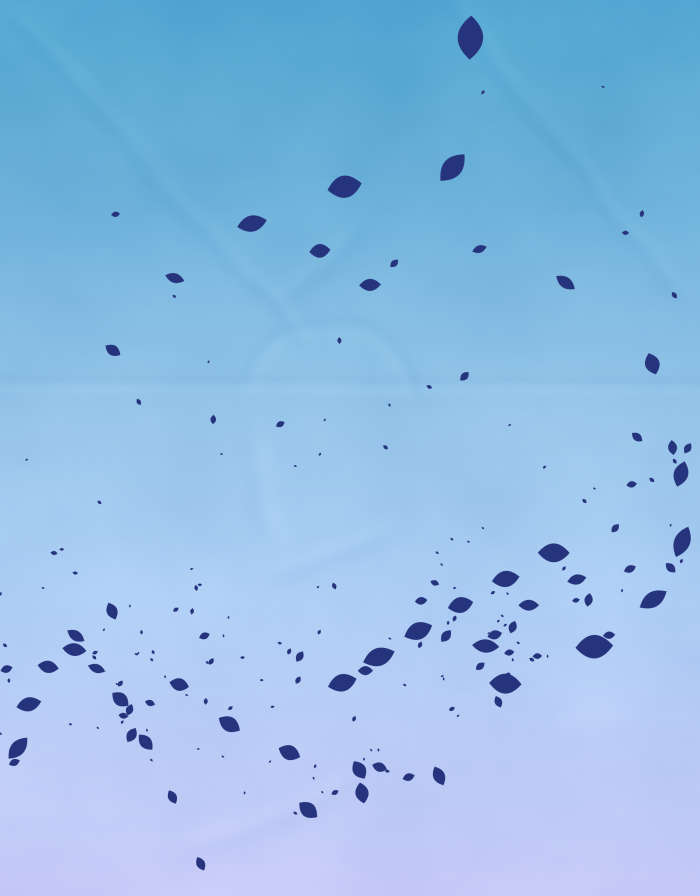
Write a Shadertoy shader that draws this background.

```glsl
const float ASPECT = 0.78125;
const vec3 SKY_TOP = vec3(0.33, 0.655, 0.825);
const vec3 SKY_HIGH = vec3(0.41, 0.69, 0.85);
const vec3 SKY_MID = vec3(0.59, 0.77, 0.915);
const vec3 SKY_LOW = vec3(0.68, 0.81, 0.96);
const vec3 SKY_BASE = vec3(0.78, 0.79, 0.97);
const vec3 INK = vec3(0.15, 0.20, 0.49);

vec3 hash3(vec2 p) {
    vec3 q = fract(p.xyx * vec3(0.1031, 0.1030, 0.0973));
    q += dot(q, q.yxz + 33.33);
    return fract((q.xxy + q.yzz) * q.zyx);
}

float noise(vec2 p) {
    vec2 i = floor(p), f = fract(p);
    f = f * f * (3.0 - 2.0 * f);
    float low = mix(hash3(i).x, hash3(i + vec2(1, 0)).x, f.x);
    float high = mix(hash3(i + vec2(0, 1)).x, hash3(i + vec2(1, 1)).x, f.x);
    return mix(low, high, f.y);
}

float fbm(vec2 p) {
    float sum = 0.0, amp = 0.5;
    for (int i = 0; i < 5; i++) {
        sum += amp * noise(p);
        p = mat2(0.8, 0.6, -0.6, 0.8) * p * 2.1 + 7.3;
        amp *= 0.5;
    }
    return sum;
}

float ramp(float a, float b, float x) {
    return clamp((x - a) / (b - a), 0.0, 1.0);
}

vec3 sky(float y) {
    vec3 col = mix(SKY_BASE, SKY_LOW, ramp(0.0, 0.34, y));
    col = mix(col, SKY_MID, ramp(0.34, 0.54, y));
    col = mix(col, SKY_HIGH, ramp(0.54, 0.81, y));
    return mix(col, SKY_TOP, ramp(0.81, 1.0, y));
}

// Light on one side of a fold, shade on the other
float ridge(float s, float width) {
    s /= width;
    return s * exp(-s * s);
}

float crease(vec2 p, vec2 a, vec2 b, float width) {
    vec2 dir = normalize(b - a);
    float along = dot(p - a, dir), len = length(b - a);
    float fade = smoothstep(-0.02, 0.05, along) * smoothstep(len + 0.02, len - 0.05, along);
    return ridge(dot(p - a, vec2(-dir.y, dir.x)), width) * fade;
}

float paper(vec2 p) {
    float grain = fbm(p * 9.0) - 0.48;
    vec2 q = p + 0.018 * (vec2(noise(p * 14.0), noise(p * 14.0 + 40.0)) - 0.5);
    float folds = crease(q, vec2(0.0, 1.0), vec2(0.35, 0.61), 0.012);
    folds += crease(q, vec2(0.50, 1.0), vec2(0.77, 0.66), 0.012);
    folds -= crease(p, vec2(-0.1, 0.572), vec2(0.9, 0.569), 0.008);
    folds += crease(q, vec2(0.273, 0.52), vec2(0.31, 0.385), 0.014);
    folds += crease(q, vec2(0.29, 0.345), vec2(0.45, 0.42), 0.012);
    folds += crease(q, vec2(0.29, 0.65), vec2(0.41, 0.75), 0.014);
    folds += crease(q, vec2(0.20, 0.04), vec2(0.40, 0.14), 0.012);
    vec2 arc = q - vec2(0.365, 0.538);
    folds -= ridge(length(arc) - 0.10, 0.010) * smoothstep(0.0, 0.06, arc.y);
    return 0.07 * grain + 0.035 * folds;
}

// Pointed oval, size = half length and half width
float leaf(vec2 p, vec2 center, vec2 size, float angle) {
    p -= center;
    float c = cos(angle), s = sin(angle);
    p = abs(vec2(c * p.x + s * p.y, c * p.y - s * p.x));
    float x = p.x / size.x;
    float slope = 2.0 * size.y * x / size.x;
    return (p.y - size.y * (1.0 - x * x)) / sqrt(1.0 + slope * slope);
}

// Leaves along a quadratic curve; size and angle run from start to end
float leafArc(vec2 p, vec2 a, vec2 c, vec2 b, int count, vec2 size, vec2 angle) {
    float d = 1.0;
    for (int i = 0; i < count; i++) {
        float t = float(i) / float(count - 1);
        vec3 h = hash3(vec2(float(i) + 3.0, a.x * 91.0 + a.y * 57.0));
        vec2 center = mix(mix(a, c, t), mix(c, b, t), t);
        float len = mix(size.x, size.y, t) * mix(0.8, 1.15, h.x);
        float turn = mix(angle.x, angle.y, t) + 0.5 * (h.y - 0.5);
        d = min(d, leaf(p, center, len * vec2(1.0, mix(0.48, 0.65, h.z)), turn));
    }
    return d;
}

// Specks gathered around a band, or thinly spread above it
float scatter(vec2 p, int count, float spread, float lift, float maxSize, float seed) {
    float d = 1.0;
    for (int i = 0; i < count; i++) {
        vec3 h = hash3(vec2(float(i) + 1.0, seed));
        vec3 k = hash3(vec2(float(i) + 1.0, seed + 17.0));
        float x = ASPECT * h.x;
        float band = 0.235 + 0.19 * smoothstep(0.35, 0.76, x) + 0.04 * smoothstep(0.3, 0.0, x);
        float y = band + lift + spread * (h.y + h.z - 1.0);
        float len = mix(0.0016, maxSize, k.x * k.x * k.x);
        d = min(d, leaf(p, vec2(x, y), len * vec2(1.0, 0.6), 3.14 * k.y));
    }
    return d;
}

void mainImage(out vec4 fragColor, in vec2 fragCoord) {
    vec2 p = fragCoord / iResolution.y;
    vec3 col = sky(p.y) + paper(p) * vec3(1.0, 0.8, 0.5);

    // Airy upper drifts
    float d = leafArc(p, vec2(0.525, 0.958), vec2(0.53, 0.93), vec2(0.539, 0.897), 2, vec2(0.022, 0.003), vec2(1.4, 1.0));
    d = min(d, leafArc(p, vec2(0.505, 0.813), vec2(0.247, 0.79), vec2(0.126, 0.609), 5, vec2(0.019, 0.012), vec2(0.7, -0.6)));
    d = min(d, leafArc(p, vec2(0.357, 0.720), vec2(0.385, 0.70), vec2(0.413, 0.682), 2, vec2(0.013, 0.013), vec2(0.1, -0.2)));
    d = min(d, leafArc(p, vec2(0.440, 0.706), vec2(0.582, 0.77), vec2(0.728, 0.594), 4, vec2(0.007, 0.014), vec2(0.8, -1.2)));

    // Dense lower sweeps
    d = min(d, leafArc(p, vec2(0.382, 0.238), vec2(0.48, 0.31), vec2(0.618, 0.383), 6, vec2(0.016, 0.018), vec2(0.3, 0.1)));
    d = min(d, leafArc(p, vec2(0.564, 0.237), vec2(0.796, 0.308), vec2(0.760, 0.471), 5, vec2(0.022, 0.015), vec2(-0.2, 1.4)));
    d = min(d, leafArc(p, vec2(0.542, 0.279), vec2(0.61, 0.36), vec2(0.703, 0.365), 4, vec2(0.017, 0.008), vec2(0.0, 0.6)));
    d = min(d, leafArc(p, vec2(0.020, 0.165), vec2(0.035, 0.27), vec2(0.125, 0.318), 5, vec2(0.015, 0.010), vec2(1.0, -1.2)));
    d = min(d, leafArc(p, vec2(0.083, 0.275), vec2(0.143, 0.239), vec2(0.224, 0.036), 6, vec2(0.013, 0.009), vec2(0.1, -1.3)));
    d = min(d, leafArc(p, vec2(0.200, 0.236), vec2(0.301, 0.135), vec2(0.490, 0.134), 5, vec2(0.012, 0.013), vec2(-0.2, -1.0)));
    d = min(d, leafArc(p, vec2(0.344, 0.096), vec2(0.37, 0.10), vec2(0.404, 0.115), 2, vec2(0.015, 0.012), vec2(-0.7, -1.2)));

    // Loose specks
    d = min(d, scatter(p, 130, 0.16, 0.0, 0.009, 5.0));
    d = min(d, scatter(p, 22, 0.24, 0.33, 0.007, 29.0));

    float pixel = 1.0 / iResolution.y;
    col = mix(col, INK, smoothstep(0.7 * pixel, -0.7 * pixel, d));
    fragColor = vec4(clamp(col, 0.0, 1.0), 1.0);
}
```
